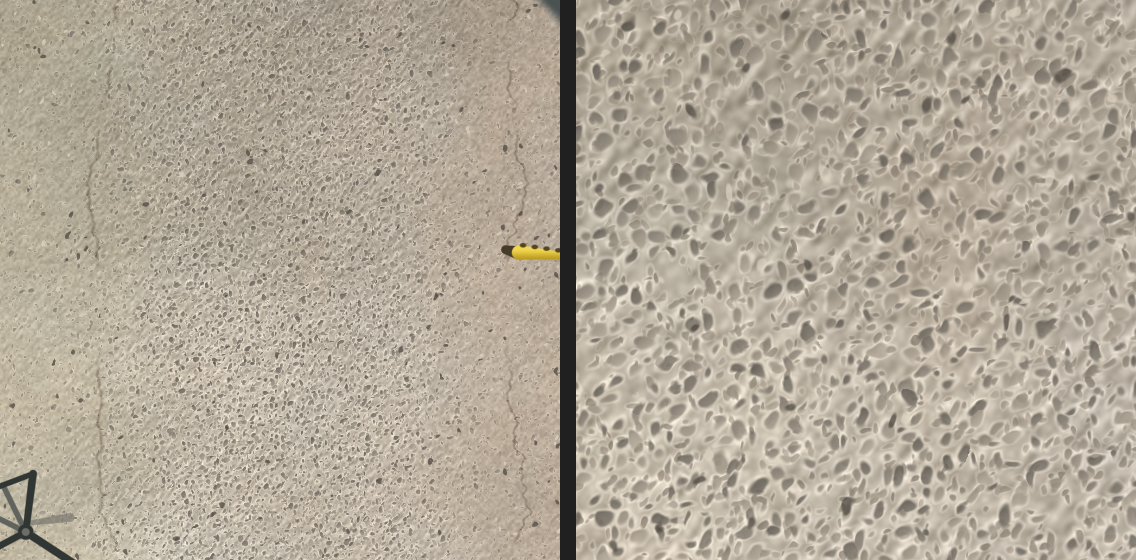
Left: the whole. Right: its middle third, enlarged.
This texture is drawn by a three.js fragment shader. Its source:

```glsl
// Worn concrete with exposed pebbles, faint cracks, a dark tripod foot and a yellow peg.
varying vec2 vUv;

float hash(vec2 p) {
  vec3 q = fract(p.xyx * 0.1031);
  q += dot(q, q.yzx + 33.33);
  return fract((q.x + q.y) * q.z);
}

float noise(vec2 p) {
  vec2 i = floor(p), f = fract(p);
  f = f * f * (3.0 - 2.0 * f);
  return mix(mix(hash(i), hash(i + vec2(1.0, 0.0)), f.x),
             mix(hash(i + vec2(0.0, 1.0)), hash(i + 1.0), f.x), f.y);
}

float fbm(vec2 p) {
  float sum = 0.0, weight = 0.5;
  for (int i = 0; i < 4; i++) {
    sum += weight * noise(p);
    p = p * 2.03 + 11.7;
    weight *= 0.5;
  }
  return sum / 0.9375;
}

vec2 rotate(vec2 p, float angle) {
  float c = cos(angle), s = sin(angle);
  return vec2(c * p.x + s * p.y, c * p.y - s * p.x);
}

// Scattered leaning ovals: x = stone mask, y = pale rim, z = tone of the stone.
vec3 pebbles(vec2 p, float cover) {
  vec3 result = vec3(0.0, 0.0, 0.5);
  p += 0.35 * (vec2(noise(p * 1.7), noise(p * 1.7 + 31.0)) - 0.5);
  for (int y = -1; y <= 1; y++) {
    for (int x = -1; x <= 1; x++) {
      vec2 cell = floor(p) + vec2(float(x), float(y));
      vec2 jitter = vec2(hash(cell + 3.0), hash(cell + 57.0));
      vec2 offset = p - cell - 0.1 - 0.8 * jitter;
      vec2 along = rotate(offset, 1.05 + 2.0 * (hash(cell + 17.0) - 0.5));
      float size = mix(0.22, 0.5, pow(hash(cell + 29.0), 1.5));
      float edge = length(along / vec2(1.0, mix(0.45, 0.75, jitter.x))) - size;
      float present = step(hash(cell + 41.0), cover);
      float mask = present * smoothstep(0.12, -0.12, edge);
      float rim = (edge - 0.2) / 0.13;
      result.y = max(result.y, present * exp(-rim * rim));
      if (mask > result.x) {
        result.x = mask;
        result.z = hash(cell + 73.0) + 0.7 * dot(offset, vec2(0.6, -0.8));
      }
    }
  }
  result.y *= 1.0 - result.x;
  return result;
}

// Distance to a capsule whose radius runs from r.x at a to r.y at b.
float capsule(vec2 p, vec2 a, vec2 b, vec2 r) {
  vec2 ab = b - a;
  float t = clamp(dot(p - a, ab) / dot(ab, ab), 0.0, 1.0);
  return length(p - a - t * ab) - mix(r.x, r.y, t);
}

float fill(float d) {
  return smoothstep(0.0015, -0.0015, d);
}

float crack(float x, float center, float width) {
  return smoothstep(width, 0.0, abs(x - center));
}

void main() {
  vec2 uv = vUv;
  float blotch = fbm(uv * 5.0);

  // Paste: olive at the left, greyer in the worn band, warm at the right
  float band = smoothstep(0.08, 0.36, uv.x) * (1.0 - smoothstep(0.66, 0.9, uv.x));
  vec3 color = mix(vec3(0.72, 0.69, 0.61), vec3(0.71, 0.655, 0.59), smoothstep(0.2, 0.95, uv.x));
  color = mix(color, vec3(0.715, 0.68, 0.63), 0.6 * band);
  color += 0.07 * (0.5 - uv.y) + 0.12 * (blotch - 0.5);
  color += vec3(0.03, 0.0, -0.02) * (fbm(uv * 9.0 + 40.0) - 0.5);
  color -= 0.04 * smoothstep(0.3, 0.0, length((uv - vec2(0.5, 0.8)) * vec2(1.0, 0.7)));

  // Slanted relief and fine grain
  vec2 slanted = rotate(uv, 0.95);
  float relief = noise(slanted * vec2(95.0, 190.0)) - noise(slanted * vec2(95.0, 190.0) + vec2(0.3, 0.7));
  color += relief * mix(0.07, 0.16, band);
  color += 0.09 * (noise(uv * 260.0) - 0.5) + 0.05 * (noise(uv * 130.0 + 9.0) - 0.5);

  // Pebbles, small ones everywhere and larger ones in the worn band
  float cover = 0.1 + band * (0.3 + 0.7 * blotch);
  vec3 small = pebbles(uv * 145.0 + 20.0, 0.15 + 0.3 * band);
  vec3 large = pebbles(uv * 88.0, cover);
  color += 0.05 * small.y + 0.075 * large.y * (0.4 + 0.6 * band);
  color = mix(color, mix(vec3(0.47, 0.43, 0.38), vec3(0.68, 0.63, 0.57), small.z), 0.6 * small.x);
  vec3 stone = mix(vec3(0.39, 0.37, 0.34), vec3(0.67, 0.63, 0.57), large.z);
  color = mix(color, stone, large.x * mix(0.55, 0.8, band));

  // Rare dark pits and pale chips
  color = mix(color, vec3(0.3, 0.28, 0.25), 0.75 * pebbles(uv * 75.0 + 200.0, 0.025).x);
  color = mix(color, vec3(0.87, 0.83, 0.76), 0.7 * pebbles(uv * 95.0 + 400.0, 0.025).x);

  // Wandering cracks
  float wander = 0.05 * (fbm(vec2(uv.y * 9.0, 4.0)) - 0.5) + 0.008 * (noise(uv.yy * 70.0) - 0.5);
  float broken = smoothstep(0.25, 0.6, noise(vec2(uv.y * 14.0, 8.0)));
  float leftCrack = crack(uv.x, 0.165 + 0.18 * (uv.y - 0.5) * (uv.y - 0.5) + wander, 0.005);
  float rightCrack = crack(uv.x, 0.92 - 1.6 * wander, 0.004);
  color -= vec3(0.13, 0.14, 0.14) * broken * max(leftCrack, rightCrack);

  // Tripod foot with its faint shadow
  vec2 hub = vec2(0.046, 0.05), top = vec2(0.059, 0.154);
  float shadow = capsule(uv, hub + vec2(0.0, 0.015), vec2(0.125, 0.076), vec2(0.004, 0.008));
  color = mix(color, vec3(0.43, 0.42, 0.4), 0.6 * fill(shadow));
  float strut = min(capsule(uv, vec2(0.007, 0.13), hub, vec2(0.005)),
                    capsule(uv, vec2(0.0, 0.073), hub, vec2(0.005)));
  color = mix(color, vec3(0.38, 0.39, 0.37), fill(strut));
  float legs = min(capsule(uv, hub, vec2(0.13, -0.005), vec2(0.007)),
                   capsule(uv, hub, vec2(-0.01, 0.02), vec2(0.006)));
  legs = min(legs, min(capsule(uv, top, hub, vec2(0.007, 0.006)),
                       capsule(uv, top, vec2(-0.01, 0.128), vec2(0.005))));
  color = mix(color, vec3(0.19, 0.21, 0.2), fill(min(legs, length(uv - hub) - 0.014)));
  color = mix(color, vec3(0.42, 0.43, 0.41), fill(length(uv - hub) - 0.007));

  // Yellow peg with a dark tip and notches
  color = mix(color, vec3(0.27, 0.23, 0.16), fill(capsule(uv, vec2(0.903, 0.554), vec2(0.92, 0.55), vec2(0.008, 0.011))));
  float peg = capsule(uv, vec2(0.927, 0.549), vec2(1.01, 0.543), vec2(0.013, 0.006));
  color = mix(color, mix(vec3(0.73, 0.6, 0.13), vec3(0.95, 0.84, 0.3), smoothstep(0.535, 0.556, uv.y)), fill(peg));
  for (int i = 0; i < 4; i++) {
    vec2 notch = vec2(0.934, 0.562) + float(i) * vec2(0.021, -0.003);
    color = mix(color, vec3(0.32, 0.27, 0.12), fill(length((uv - notch) * vec2(0.7, 1.0)) - 0.004));
  }

  // Dark blurred corner
  color = mix(color, vec3(0.29, 0.32, 0.32), smoothstep(1.945, 1.98, uv.x + uv.y));
  gl_FragColor = vec4(color, 1.0);
}
```
